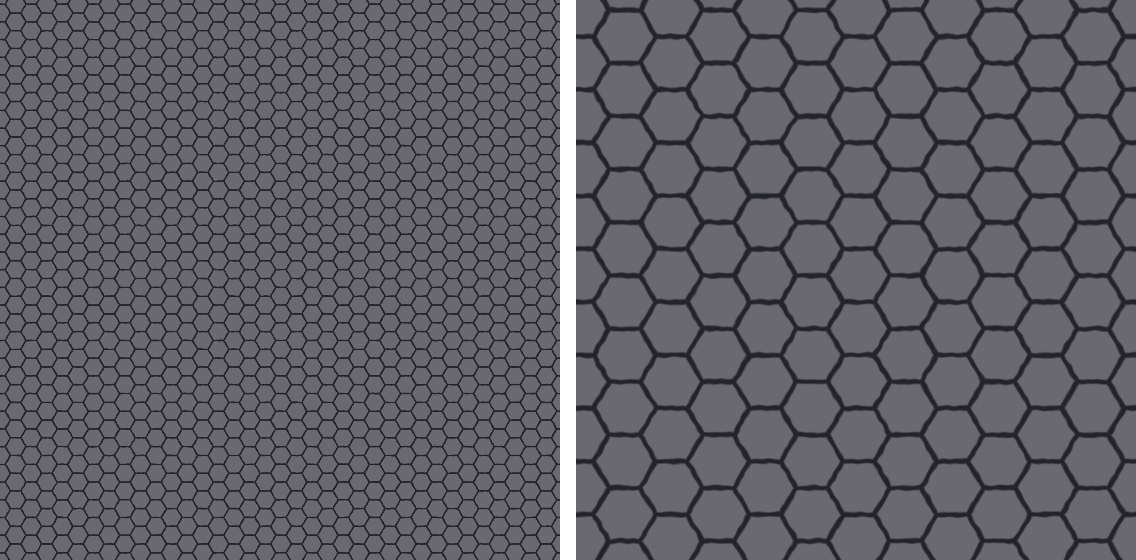
Left, the full canvas; right, a detail of the centre.
A three.js fragment shader for this pattern:

```glsl
varying vec2 vUv;

#define COLUMN_PAIRS 17.94
#define ROWS 31.64
#define ROW_OFFSET 0.905
#define LINE_HALF_WIDTH 0.00143
#define EDGE_SOFTNESS 0.00078
#define WOBBLE_SCALE 170.0
#define WOBBLE_AMOUNT 0.0010
#define FILL_COLOR vec3(0.412, 0.410, 0.437)
#define LINE_COLOR vec3(0.138, 0.138, 0.166)

const float SQRT3 = 1.7320508;

vec2 hashGradient(vec2 cell) {
  vec3 h = fract(cell.xyx * vec3(0.1031, 0.1030, 0.0973));
  h += dot(h, h.yzx + 33.33);
  float angle = 6.28318 * fract((h.x + h.y) * h.z);
  return vec2(cos(angle), sin(angle));
}

float gradientNoise(vec2 p) {
  vec2 i = floor(p);
  vec2 f = p - i;
  vec2 u = f * f * f * (f * (f * 6.0 - 15.0) + 10.0);
  vec2 e = vec2(1.0, 0.0);
  float bottom = mix(dot(hashGradient(i), f),
                     dot(hashGradient(i + e), f - e), u.x);
  float top = mix(dot(hashGradient(i + e.yx), f - e.yx),
                  dot(hashGradient(i + 1.0), f - 1.0), u.x);
  return mix(bottom, top, u.y);
}

// Distance to the nearest edge of flat-topped hexagons of unit height
float hexEdgeDistance(vec2 p) {
  vec2 period = vec2(SQRT3, 1.0);
  vec2 a = (fract(p / period + 0.5) - 0.5) * period;
  vec2 b = (fract(p / period) - 0.5) * period;
  vec2 q = abs(dot(a, a) < dot(b, b) ? a : b);
  return 0.5 - max(q.y, dot(q, vec2(0.5 * SQRT3, 0.5)));
}

void main() {
  // Slight roughness along the joints
  vec2 n = vUv * WOBBLE_SCALE;
  vec2 wobble = vec2(gradientNoise(n), gradientNoise(n + 57.3));
  vec2 uv = vUv + WOBBLE_AMOUNT * wobble;

  // Staggered hexagon grid, measured in canvas units
  vec2 grid = uv * vec2(COLUMN_PAIRS * SQRT3, ROWS) - vec2(0.0, ROW_OFFSET);
  float edge = hexEdgeDistance(grid) / ROWS;

  float fill = smoothstep(LINE_HALF_WIDTH - EDGE_SOFTNESS,
                          LINE_HALF_WIDTH + EDGE_SOFTNESS, edge);
  gl_FragColor = vec4(mix(LINE_COLOR, FILL_COLOR, fill), 1.0);
}
```
